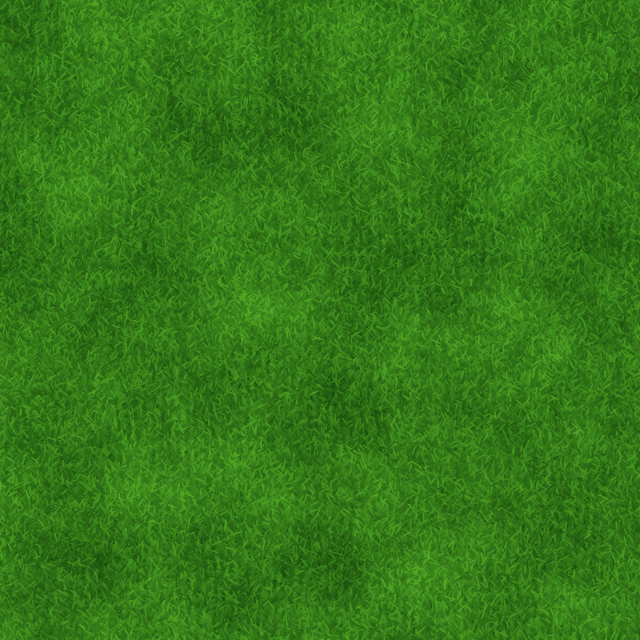
A Shadertoy shader for this texture:

```glsl
// Dense short green turf with fine crossing blades, faint mown columns and soft dark patches.
#define BLADE_CELLS 92.0
#define BLADE_LAYERS 6
#define BLADE_HALF_WIDTH 0.12
#define BLADE_SPREAD 1.25
#define BLADE_CONTRAST 1.1
#define PATCH_SCALE 9.0
#define PATCH_CONTRAST 0.15
#define COLUMN_COUNT 74.0
#define COLUMN_CONTRAST 0.09
#define DARK_GREEN vec3(0.13, 0.35, 0.06)
#define LIGHT_GREEN vec3(0.27, 0.58, 0.12)
#define YELLOW_TINT vec3(0.035, 0.005, -0.012)

vec4 hash4(vec2 cell, float seed) {
    vec4 h = fract(vec4(cell.xyx, seed + 3.7) * vec4(0.1031, 0.1030, 0.0973, 0.1099));
    h += dot(h, h.wzxy + 33.33);
    return fract((h.xxyz + h.yzzw) * h.zywx);
}

mat2 rotation(float angle) {
    float c = cos(angle), s = sin(angle);
    return mat2(c, s, -s, c);
}

// Layered, warped sines: irregular cloudy patches around zero
float cloudySines(vec2 p) {
    float sum = 0.0, amplitude = 1.0;
    for (int i = 0; i < 6; i++) {
        p = rotation(1.13) * p * 1.45 + 2.7;
        vec2 warped = p + 0.8 * sin(p.yx * 0.7 + 1.9);
        sum += amplitude * sin(warped.x) * sin(warped.y);
        amplitude *= 0.8;
    }
    return sum;
}

// Paints one layer of scattered blades over turf = (brightness, yellowness)
vec2 paintBlades(vec2 turf, vec2 uv, float layer) {
    vec2 p = rotation(layer * 0.9) * uv * BLADE_CELLS + layer * 17.3;
    vec2 home = floor(p);
    float softness = 0.7 * BLADE_CELLS / iResolution.y;
    float height = layer / float(BLADE_LAYERS - 1) - 0.5;

    for (int y = -1; y <= 1; y++) {
        for (int x = -1; x <= 1; x++) {
            vec2 cell = home + vec2(x, y);
            vec4 rnd = hash4(cell + 200.0, layer * 7.1);
            vec4 look = hash4(cell + 431.0, layer * 5.3 + 2.0);

            // Undo the layer rotation so that blades lean around the vertical
            vec2 local = rotation(-layer * 0.9) * (p - cell - rnd.xy);
            local = rotation((rnd.z * 2.0 - 1.0) * BLADE_SPREAD) * local;
            float halfLength = mix(0.38, 0.68, rnd.w);
            float along = local.y / halfLength;
            local.x += 0.12 * (look.y - 0.5) * along * along;

            // Tapered capsule
            float d = length(vec2(local.x, max(abs(local.y) - halfLength, 0.0)));
            float width = BLADE_HALF_WIDTH * (1.0 - 0.35 * clamp(along, 0.0, 1.0));
            float cover = 1.0 - smoothstep(width - softness, width + softness, d);

            float tone = 0.59 + BLADE_CONTRAST * (look.x - 0.5)
                       + 0.22 * height + 0.14 * clamp(along, -1.0, 1.0);
            turf = mix(turf, vec2(tone, look.z - 0.5), 0.88 * cover);
        }
    }
    return turf;
}

void mainImage(out vec4 fragColor, in vec2 fragCoord) {
    vec2 uv = fragCoord / iResolution.y;

    // Shaded ground, then blades from low to high
    vec2 turf = vec2(0.36, -0.3);
    for (int i = 0; i < BLADE_LAYERS; i++) {
        turf = paintBlades(turf, uv, float(i));
    }

    // Broad patches and broken vertical columns
    float patches = cloudySines(uv * PATCH_SCALE);
    float wobble = 0.9 * sin(uv.y * 31.0 + 4.0 * sin(uv.x * 13.0))
                 + 0.6 * sin(uv.y * 83.0 + uv.x * 47.0);
    float columns = sin(uv.x * COLUMN_COUNT * 6.2832 + wobble);
    float columnFade = smoothstep(-0.6, 0.9, cloudySines(uv.yx * 7.0 + 5.0));
    float brightness = turf.x + PATCH_CONTRAST * patches
                     + COLUMN_CONTRAST * columns * columnFade;

    vec3 color = mix(DARK_GREEN, LIGHT_GREEN, clamp(brightness, -0.3, 1.3));
    color += YELLOW_TINT * turf.y;
    fragColor = vec4(color, 1.0);
}
```
